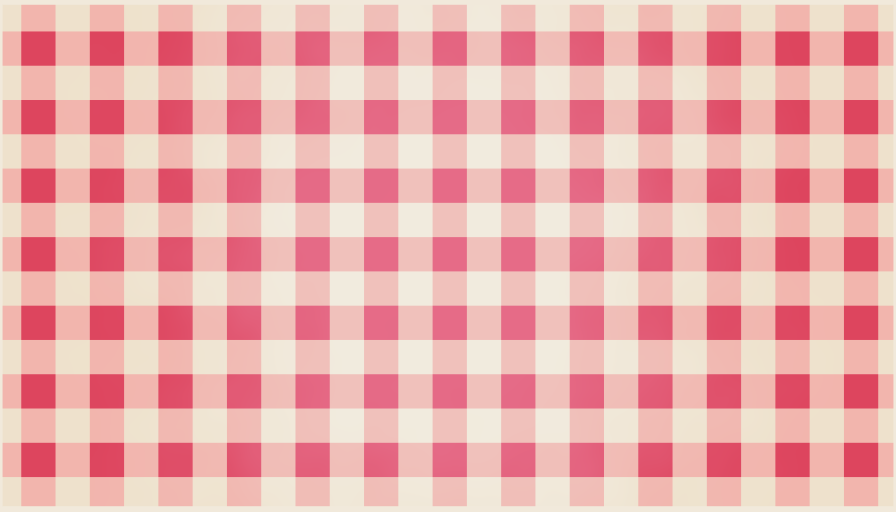
Write a Shadertoy shader that draws this pattern.

```glsl
#define PERIOD 0.1339
#define STRIPE_SHARE 0.5
#define WEAVE_SHIFT vec2(0.0034, 0.0034)
#define CLOTH_CENTER vec2(0.0, 0.001)
#define CLOTH_HALF vec2(0.8700, 0.4897)
#define FADE_SHAPE vec2(0.58, 0.42)
#define FADE_START 0.10
#define FADE_END 0.44
#define MOTTLE 0.05

const vec3 MARGIN = vec3(0.945, 0.915, 0.860);

// Antialiased coverage of evenly spaced stripes along both axes
vec2 stripes(vec2 p, float pixel) {
    vec2 fromCenter = abs(fract(p / PERIOD + 0.5) - 0.5) * PERIOD;
    vec2 edge = fromCenter - 0.5 * STRIPE_SHARE * PERIOD;
    return clamp(0.5 - edge / pixel, 0.0, 1.0);
}

float boxDistance(vec2 p, vec2 halfSize) {
    vec2 d = abs(p) - halfSize;
    return length(max(d, 0.0)) + min(max(d.x, d.y), 0.0);
}

// Soft, irregular dye variation from layered sines
float dyeVariation(vec2 p) {
    float sum = 0.0;
    float weight = 0.5;
    for (int i = 0; i < 4; i++) {
        p = mat2(0.8, 0.6, -0.6, 0.8) * p * 1.7 + 1.3;
        sum += weight * sin(p.x + sin(p.y * 1.2)) * cos(p.y);
        weight *= 0.6;
    }
    return sum;
}

void mainImage(out vec4 fragColor, in vec2 fragCoord) {
    float pixel = 1.0 / iResolution.y;
    vec2 p = (fragCoord - 0.5 * iResolution.xy) * pixel;

    // Faded middle, richer dye toward the sides
    float radius = length(p * FADE_SHAPE);
    float dye = smoothstep(FADE_START, FADE_END, radius + MOTTLE * dyeVariation(p * 6.0));

    vec3 ground = mix(vec3(0.947, 0.922, 0.872), vec3(0.933, 0.884, 0.800), dye);
    vec3 single = mix(vec3(0.940, 0.758, 0.735), vec3(0.948, 0.710, 0.680), dye);
    vec3 crossing = mix(vec3(0.900, 0.420, 0.530), vec3(0.868, 0.272, 0.370), dye);

    // Two stripe directions overlap to form the check
    vec2 band = stripes(p - WEAVE_SHIFT, pixel);
    vec3 color = mix(mix(ground, single, band.x),
                     mix(single, crossing, band.x), band.y);

    // Plain margin around the cloth
    float border = boxDistance(p - CLOTH_CENTER, CLOTH_HALF);
    color = mix(color, MARGIN, clamp(0.5 + border / pixel, 0.0, 1.0));

    fragColor = vec4(color, 1.0);
}
```
